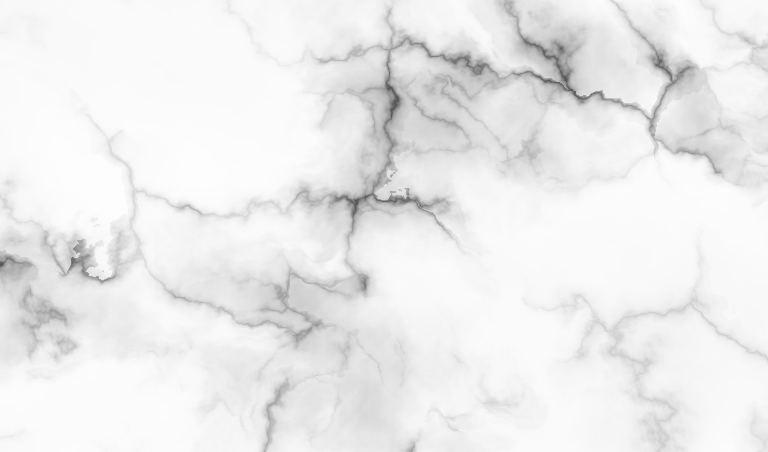
A Shadertoy shader for this texture:

```glsl
// White marble with grey veins running down to the right.
// Veins are borders of crumpled, stretched Voronoi cells; layered sines
// crumple the borders, shade the cloudy belts and let the veins fade out.

const mat2 TURN_AND_DOUBLE = mat2(1.6, 1.2, -1.2, 1.6);

vec2 hash2(vec2 cell) {
    vec3 h = fract(cell.xyx * vec3(0.1031, 0.1030, 0.0973));
    h += dot(h, h.yzx + 33.33);
    return fract((h.xx + h.yz) * h.zy);
}

// Layered sines, roughly -1 to 1
float clouds(vec2 p) {
    float sum = 0.0, amp = 0.5;
    for (int i = 0; i < 7; i++) {
        p = TURN_AND_DOUBLE * p + 1.7;
        sum += amp * sin(p.x + 1.4 * sin(p.y * 0.8 + sum));
        amp *= 0.54;
    }
    return sum;
}

// Layered sine offset that makes straight borders ragged
vec2 crumple(vec2 p) {
    vec2 shift = vec2(0.0);
    float amp = 0.05;
    for (int i = 0; i < 7; i++) {
        p = TURN_AND_DOUBLE * p + vec2(2.3, 0.9);
        shift += amp * sin(p.yx + 1.1 * sin(p * 0.7));
        amp *= 0.53;
    }
    return shift;
}

// x: distance to the cell border, y: random tone of the cell
vec2 cells(vec2 p) {
    vec2 base = floor(p), nearest = vec2(9.0), second = vec2(9.0);
    float tone = 0.0;
    for (int y = -2; y <= 2; y++)
    for (int x = -2; x <= 2; x++) {
        vec2 id = base + vec2(x, y);
        vec2 rnd = hash2(id + 40.0);
        vec2 away = id + rnd - p;
        if (dot(away, away) < dot(nearest, nearest)) {
            second = nearest;
            nearest = away;
            tone = fract(rnd.x * 7.0 + rnd.y * 5.0);
        } else if (dot(away, away) < dot(second, second)) {
            second = away;
        }
    }
    float border = dot(0.5 * (nearest + second), normalize(second - nearest));
    return vec2(max(border, 0.0), tone);
}

void mainImage(out vec4 fragColor, in vec2 fragCoord) {
    vec2 uv = fragCoord / iResolution.y;
    vec2 bent = uv + crumple(uv * 4.0);

    // Axes along and across the grain
    vec2 grain = vec2(dot(bent, vec2(0.9, -0.43)) / 0.42,
                      dot(bent, vec2(0.43, 0.9)) / 0.28);

    // Cloudy belts and the places where veins fade away
    float belt = smoothstep(-0.1, 0.75, clouds(grain * 0.8 + 3.1));
    float mottle = clouds(uv * 5.0 + 8.0);
    float fade = smoothstep(-0.5, 0.5, clouds(grain * 1.3 + 7.4));
    float strength = fade * (0.3 + 0.9 * belt);

    // Main veins with a soft halo, heavier on one side
    vec2 slab = cells(grain + 2.0);
    float dark = 0.4 * strength * exp(-slab.x / 0.025);
    dark += 0.16 * strength * (0.4 + slab.y) * exp(-slab.x / 0.12);

    // Fine cracks inside the belts
    vec2 chip = cells(grain * 2.3 + 15.0);
    dark += 0.2 * belt * smoothstep(-0.3, 0.6, mottle) * exp(-chip.x / 0.05);

    // Grey clouding and a faint haze over the white
    dark += 0.13 * belt * max(0.7 + 0.7 * mottle, 0.0);
    dark += 0.012 * (1.0 + clouds(uv * 2.0 + 5.0));

    fragColor = vec4(vec3(clamp(0.995 - dark, 0.35, 1.0)), 1.0);
}
```
